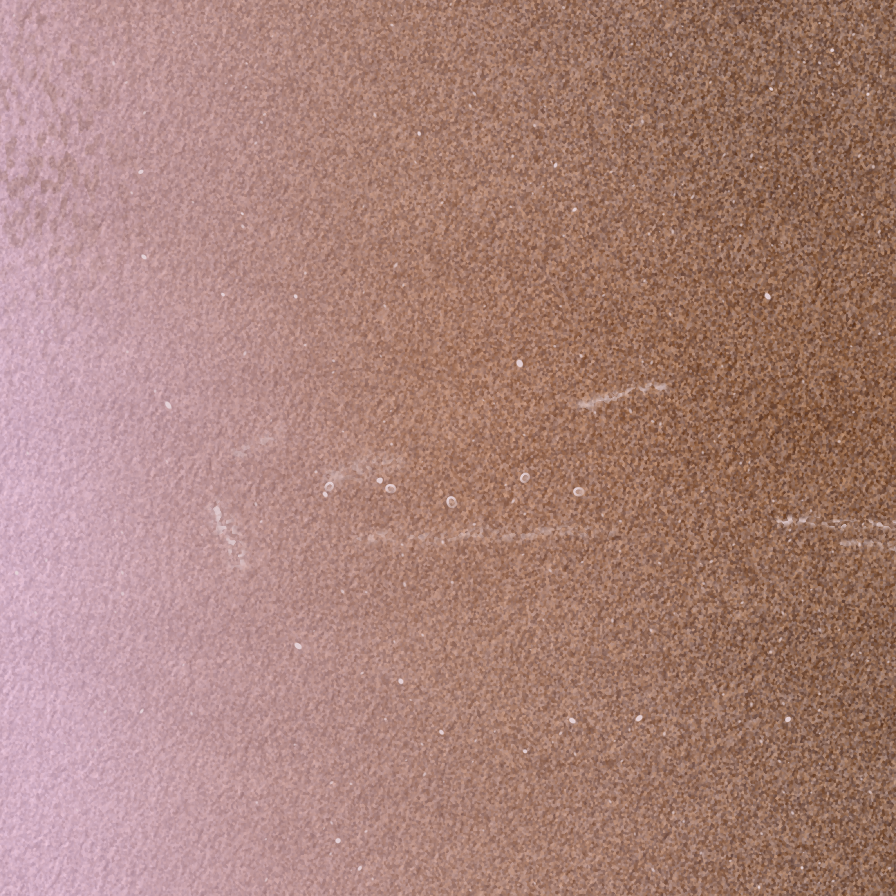
A three.js fragment shader for this texture:

```glsl
// Wet beach sand: a lilac sky sheen on the left fades into dry umber on the right.
// Soft cellular noise makes the grains and their slanted relief; scattered specks,
// ragged foam streaks and a loose row of bubble rings lie on top.
varying vec2 vUv;

const vec3 LILAC = vec3(0.820, 0.680, 0.755);
const vec3 ROSE = vec3(0.742, 0.588, 0.595);
const vec3 SIENNA = vec3(0.658, 0.500, 0.442);
const vec3 UMBER = vec3(0.545, 0.405, 0.335);
const vec3 FOAM = vec3(0.90, 0.83, 0.85);

vec3 hash3(vec2 p) {
  vec3 q = fract(p.xyx * vec3(0.1031, 0.1030, 0.0973));
  q += dot(q, q.yxz + 33.33);
  return fract((q.xxy + q.yzz) * q.zyx);
}

// Cellular noise: each cell has a random tone, blended softly at its borders.
vec3 grains(vec2 p) {
  vec2 base = floor(p);
  vec3 sum = vec3(0.0);
  float total = 0.0001;
  for (int j = -1; j <= 1; j++) {
    for (int i = -1; i <= 1; i++) {
      vec2 cell = base + vec2(float(i), float(j));
      vec2 d = p - cell - hash3(cell + 17.0).xy;
      float weight = exp(-6.0 * dot(d, d));
      sum += weight * hash3(cell + 91.0);
      total += weight;
    }
  }
  return sum / total;
}

// Broad, slow variation from layered sines, about -1 to 1.
float drift(vec2 p) {
  return 0.5 * sin(p.x + 1.7 * sin(p.y)) + 0.3 * sin(2.3 * p.y - p.x)
       + 0.2 * sin(3.1 * p.x + 2.7 * p.y);
}

vec3 sandColor(float t) {
  vec3 c = mix(LILAC, ROSE, smoothstep(-0.02, 0.28, t));
  c = mix(c, SIENNA, smoothstep(0.19, 0.54, t));
  return mix(c, UMBER, smoothstep(0.46, 0.96, t));
}

// Sparse irregular chips: one candidate per grid cell, kept by chance.
float specks(vec2 uv, float count, float chance, float radius) {
  vec2 cell = floor(uv * count);
  vec3 r = hash3(cell + count);
  vec3 s = hash3(cell + count + 40.0);
  vec2 d = uv - (cell + 0.2 + 0.6 * r.xy) / count;
  d = vec2(d.x + (s.x - 0.5) * d.y, d.y * mix(0.6, 1.2, s.y));
  float size = radius * mix(0.5, 1.3, s.z);
  float edge = 0.0010;
  return step(r.z, chance) * (1.0 - smoothstep(size - edge, size + edge, length(d)));
}

// Soft band around the segment from a to b.
float streak(vec2 uv, vec2 a, vec2 b, float width) {
  vec2 ab = b - a;
  float h = clamp(dot(uv - a, ab) / dot(ab, ab), 0.0, 1.0);
  float d = length(uv - a - ab * h) / width;
  return exp(-d * d);
}

// Small lumpy ring with a bright side and a faint filling.
float bubble(vec2 uv, vec2 center, float radius, float seed) {
  vec2 d = uv - center;
  float angle = atan(d.y, d.x);
  float rim = radius * (1.0 + 0.12 * sin(2.0 * angle + seed));
  float r = length(d);
  float line = 1.0 - smoothstep(0.0006, 0.0022, abs(r - rim));
  float fill = 0.25 * (1.0 - smoothstep(rim - 0.001, rim + 0.001, r));
  return max(fill, line * (0.72 + 0.28 * sin(angle + 3.0 * seed)));
}

void main() {
  vec2 uv = vUv;

  // Sheen gradient, reaching further right near the bottom.
  float t = uv.x + 0.15 * (uv.y - 0.45) + 0.03 * drift(uv * vec2(5.0, 9.0));
  vec3 color = sandColor(t);
  float dry = smoothstep(0.10, 0.90, t);
  float warm = exp(-pow((uv.y - 0.55) / 0.22, 2.0)) * smoothstep(0.2, 0.6, uv.x);
  color += warm * vec3(0.006, -0.011, -0.028);
  color += 0.012 * drift(uv * vec2(8.0, 23.0) + 2.0);

  // Faint upright combing and darker mottling in the upper left.
  float comb = sin(uv.x * 380.0 + 3.0 * drift(uv * vec2(30.0, 22.0)));
  color += 0.008 * (1.0 - dry) * comb;
  vec2 fromCorner = (uv - vec2(0.03, 0.83)) * vec2(9.0, 5.0);
  float corner = exp(-dot(fromCorner, fromCorner));
  float mottle = grains(uv * vec2(150.0, 80.0)).x;
  color -= corner * smoothstep(0.35, 0.85, mottle) * vec3(0.08, 0.08, 0.12);

  // Grain tone, grain tint and relief lit from the left.
  vec3 fine = grains(uv * vec2(400.0, 370.0)) - 0.5;
  vec2 slanted = vec2(uv.x - 0.35 * uv.y, uv.y) * vec2(220.0, 130.0);
  float relief = grains(slanted).x - grains(slanted + vec2(0.6, -0.2)).x;
  color += fine.x * mix(0.11, 0.28, dry);
  color += fine.y * mix(0.02, 0.08, dry) * vec3(0.7, 0.0, -1.0);
  color += relief * mix(0.07, 0.085, dry);

  // Foam streaks, bent by slow sines and broken up by coarser cells.
  vec2 bent = uv + 0.004 * vec2(0.0, drift(uv * vec2(70.0, 40.0)));
  float foam = streak(bent, vec2(0.40, 0.400), vec2(0.68, 0.408), 0.007) * 0.5;
  foam += streak(bent, vec2(0.65, 0.548), vec2(0.74, 0.570), 0.006) * 0.75;
  foam += streak(bent, vec2(0.87, 0.419), vec2(1.0, 0.413), 0.005);
  foam += streak(bent, vec2(0.94, 0.395), vec2(1.0, 0.390), 0.004) * 0.6;
  foam += streak(bent, vec2(0.243, 0.430), vec2(0.265, 0.378), 0.010);
  foam += streak(bent, vec2(0.265, 0.497), vec2(0.31, 0.513), 0.007) * 0.5;
  foam += streak(bent, vec2(0.37, 0.470), vec2(0.44, 0.485), 0.011) * 0.45;
  float broken = smoothstep(0.42, 0.72, grains(uv * vec2(190.0, 230.0) + 5.0).z);
  float white = foam * mix(0.12, 1.0, broken) * 0.8;

  // Scattered chips and a loose row of bubbles.
  white += specks(uv, 23.0, 0.06, 0.0028);
  white += specks(uv, 90.0, mix(0.012, 0.06, dry), 0.0013) * 0.7;
  for (int i = 0; i < 5; i++) {
    float n = float(i);
    vec3 r = hash3(vec2(n, 7.0));
    vec2 center = vec2(0.36 + 0.07 * n, 0.435) + vec2(0.025, 0.035) * r.xy;
    white += bubble(uv, center, mix(0.0030, 0.0060, r.z), 2.0 * n);
  }
  color = mix(color, FOAM, clamp(white, 0.0, 0.95));

  gl_FragColor = vec4(clamp(color, 0.0, 1.0), 1.0);
}
```
